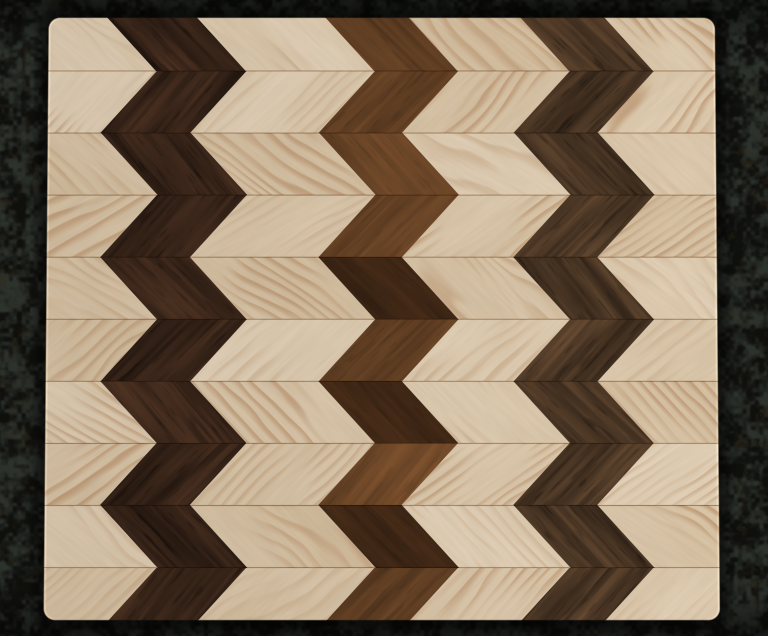
Give the GLSL for this pattern, as a Shadertoy shader.

```glsl
// A chevron cutting board: ten rows of slanted maple and walnut pieces on dark granite.
// A triangle wave shears x so each zigzag becomes a straight stripe; every piece
// gets its own hashed tone and grain, drawn with warped value noise along its lean.

const float ROW_HEIGHT = 0.0976;
const float FIRST_SEAM = 0.3884;
const float ZIGZAG = 0.089;
const float EDGE_COS = 0.739;      // turns sheared x into distance across an edge
const float LEAN_ANGLE = 0.831;
const vec3 STRIPE_CENTER = vec3(-0.376, -0.038, 0.269);
const vec3 STRIPE_HALF = vec3(0.0705, 0.0655, 0.066);

float hash(vec2 p) {
    vec3 q = fract(p.xyx * 0.1031);
    q += dot(q, q.yzx + 33.33);
    return fract((q.x + q.y) * q.z);
}

float noise(vec2 p) {
    vec2 i = floor(p), f = fract(p);
    f = f * f * (3.0 - 2.0 * f);
    return mix(mix(hash(i), hash(i + vec2(1, 0)), f.x),
               mix(hash(i + vec2(0, 1)), hash(i + vec2(1, 1)), f.x), f.y);
}

float fbm(vec2 p) {
    float sum = 0.0, gain = 0.5;
    for (int i = 0; i < 4; i++) {
        sum += gain * noise(p);
        p = p * 2.03 + 17.1;
        gain *= 0.5;
    }
    return sum / 0.9375;
}

float roundedBox(vec2 p, vec2 halfSize, float radius) {
    vec2 q = abs(p) - halfSize + radius;
    return length(max(q, 0.0)) + min(max(q.x, q.y), 0.0) - radius;
}

float cover(float d, float px) { return 1.0 - smoothstep(-px, px, d); }

// x runs along the grain, y across it
vec2 grainSpace(vec2 p, float angle) {
    vec2 along = vec2(cos(angle), sin(angle));
    return vec2(dot(p, along), dot(p, vec2(-along.y, along.x)));
}

vec3 maple(vec2 p, vec2 piece, float lean) {
    float seed = hash(piece + 41.0), tone = hash(piece + 73.0);
    vec2 g = grainSpace(p, lean * (LEAN_ANGLE - 0.32 * hash(piece + 9.0))) + seed * 37.0;
    float curl = mix(0.8, 4.0, seed * seed);
    float phase = g.y * mix(75.0, 42.0, seed) + curl * noise(g * vec2(7.0, 15.0))
                + 0.35 * noise(g * vec2(20.0, 60.0));
    float ring = fract(phase);
    float line = smoothstep(0.3, 0.85, ring) * (1.0 - smoothstep(0.85, 1.0, ring));
    float strength = mix(0.2, 0.65, hash(piece + 5.0))
                   * smoothstep(0.2, 0.75, noise(g * vec2(9.0, 24.0) + 8.0));
    float glow = 0.55 * tone + 0.45 * fbm(g * vec2(6.0, 18.0));
    vec3 color = mix(vec3(0.785, 0.695, 0.57), vec3(0.875, 0.815, 0.725), glow);
    color = mix(color, vec3(0.69, 0.53, 0.38), line * strength);
    return color * (0.985 + 0.03 * noise(g * vec2(25.0, 260.0)));
}

vec3 walnut(vec2 p, vec2 piece, float lean, vec3 base, float streaking) {
    float seed = hash(piece + 19.0);
    vec2 g = grainSpace(p, lean * (LEAN_ANGLE + 0.16 * (hash(piece + 3.0) - 0.5))) + seed * 29.0;
    float bands = noise(g * vec2(5.0, 55.0)) - 0.5;
    float fibers = noise(g * vec2(12.0, 190.0)) - 0.5;
    float pores = smoothstep(0.7, 0.95, noise(g * vec2(32.0, 330.0)));
    float shade = 0.92 + 0.2 * seed + streaking * (0.45 * bands + 0.4 * fibers - 0.2 * pores);
    shade += 0.25 * (fbm(g * vec2(8.0, 16.0)) - 0.5);
    return base * shade;
}

vec3 granite(vec2 p) {
    float mottle = fbm(p * 38.0);
    float fleck = noise(p * 150.0 + 40.0);
    vec3 color = mix(vec3(0.055, 0.055, 0.045), vec3(0.165, 0.185, 0.165),
                     smoothstep(0.3, 0.72, 0.7 * mottle + 0.3 * fleck));
    color = mix(color, vec3(0.18, 0.15, 0.09), 0.4 * smoothstep(0.62, 0.8, fbm(p * 55.0 + 90.0)));
    return color * mix(1.05, 0.6, smoothstep(0.42, 0.5, abs(p.y)));
}

vec3 stripeTone(int stripe, float row, float isOdd) {
    if (stripe == 0) return vec3(0.215, 0.14, 0.095);
    if (stripe == 2) return vec3(0.275, 0.2, 0.135);
    float dark = isOdd * smoothstep(1.0, 3.0, row);
    return mix(vec3(0.385, 0.25, 0.14), vec3(0.25, 0.155, 0.085), dark);
}

vec3 chevrons(vec2 p, float px) {
    float r = (FIRST_SEAM - p.y) / ROW_HEIGHT;
    float row = floor(r);
    float isOdd = mod(row, 2.0);
    float lean = 1.0 - 2.0 * isOdd;
    float slip = 0.005 * (hash(vec2(row, 7.0)) - 0.5);
    float x = p.x - ZIGZAG * abs(1.0 - mod(r, 2.0)) - slip;

    float column = dot(step(STRIPE_CENTER, vec3(x)), vec3(1.0));
    vec3 color = maple(p, vec2(column, row + 20.0), lean);
    for (int i = 0; i < 3; i++) {
        float d = (abs(x - STRIPE_CENTER[i]) - STRIPE_HALF[i]) * EDGE_COS;
        vec3 wood = walnut(p, vec2(float(i) + 50.0, row + 20.0), lean,
                           stripeTone(i, row, isOdd), i == 1 ? 0.45 : 1.0);
        color = mix(color, wood, cover(d, px * 0.7));
    }
    // Glue seams between rows
    float seam = abs(fract(r + 0.5) - 0.5) * ROW_HEIGHT - 0.0007;
    return mix(color, color * vec3(0.72, 0.62, 0.52), cover(seam, px * 0.8));
}

void mainImage(out vec4 fragColor, in vec2 fragCoord) {
    float px = 1.0 / iResolution.y;
    vec2 p = (fragCoord - 0.5 * iResolution.xy) * px;

    // Board outline, slightly wider toward the bottom
    vec2 q = p - vec2(-0.0035, -0.0015);
    q.x *= 1.0 + 0.016 * q.y;
    float board = roundedBox(q, vec2(0.5276, 0.4735), 0.018);

    vec3 wood = chevrons(p, px) * (1.0 + 0.04 * p.x);
    float rim = smoothstep(-0.005, -0.001, board);
    wood = mix(wood, wood * 1.08 + 0.04, rim * smoothstep(0.5, 0.53, abs(q.x)));
    vec3 stone = granite(p) * mix(0.45, 1.0, smoothstep(0.0, 0.03, board));
    fragColor = vec4(mix(stone, wood, cover(board, px)), 1.0);
}
```
